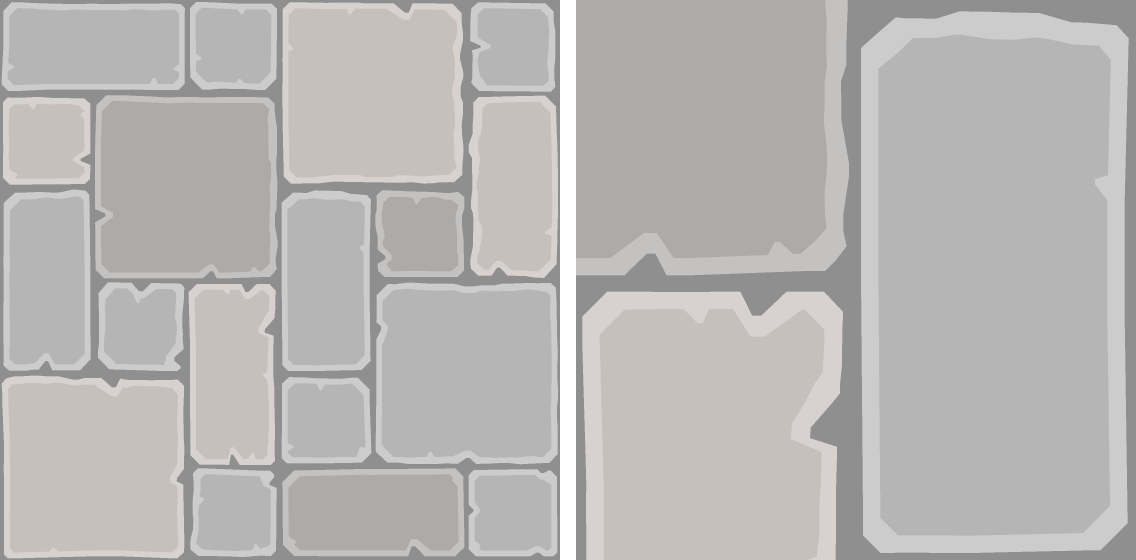
Left, the full canvas; right, a detail of the centre.
Reproduce this texture procedurally as a WebGL 2 fragment shader.

```glsl
#version 300 es
precision highp float;

uniform vec2 u_resolution;
out vec4 fragColor;

// Lengths are in grid cells
const float CELLS = 6.0;
const float INSET = 0.017;
const float SLANT = 0.026;
const float RIM = 0.062;
const float WEAR = 0.075;
const float CHIP_CHANCE = 0.33;
const float NICK_CHANCE = 0.45;
const int SAMPLES = 3;

const vec3 GROUT = vec3(0.56);
const vec3 GRAY_FACE = vec3(0.71);
const vec3 GRAY_RIM = vec3(0.80);
const vec3 PINK_FACE = vec3(0.776, 0.753, 0.741);
const vec3 PINK_RIM = vec3(0.843, 0.824, 0.816);
const vec3 BROWN_FACE = vec3(0.682, 0.667, 0.655);
const vec3 BROWN_RIM = vec3(0.765, 0.762, 0.758);

const int GRAY = 0;
const int PINK = 1;
const int BROWN = 2;

struct Stone {
    vec2 local;
    vec2 size;
    int tone;
    float seed;
};

float hash(float n) {
    return fract(sin(n * 127.1 + 3.7) * 43758.5453);
}

// Straight-segment noise with uneven knots
float jag(float t, float seed) {
    float i = floor(t) + seed;
    float f = clamp((fract(t) - 0.15) / (0.3 + 0.5 * hash(i + 0.43)), 0.0, 1.0);
    return mix(hash(i), hash(i + 1.0), f);
}

// Lopsided dent with a short flat bottom
float notch(float s, float width, float lean) {
    float reach = s < 0.0 ? -s / lean : s / (1.0 - lean);
    return clamp(1.25 * (1.0 - reach / width), 0.0, 1.0);
}

// Two panels of 3 x 6 cells, one upside down; most of each has half-turn symmetry
Stone findStone(vec2 p) {
    bool left = p.x < 3.0;
    p = left ? p : vec2(p.x - 3.0, CELLS - p.y);
    vec2 corner, size = vec2(1.0);
    int tone = GRAY;
    bool turned = p.y < 5.0 && (p.y > 3.0 || (p.y > 2.0 && p.x < 1.0));
    if (turned) p = vec2(3.0, 5.0) - p;

    if (p.y > 5.0) {
        bool wide = p.x < 2.0;
        corner = vec2(wide ? 0.0 : 2.0, 5.0);
        size.x = wide ? 2.0 : 1.0;
        tone = wide && !left ? BROWN : GRAY;
    } else if (p.x < 2.0 && p.y < 2.0) {
        corner = vec2(0.0);
        size = vec2(2.0);
        tone = !turned ? PINK : left ? BROWN : GRAY;
    } else if (p.x < 2.0) {
        corner = vec2(1.0, 2.0);
        tone = left ? GRAY : BROWN;
    } else if (p.y < 1.0) {
        corner = vec2(2.0, 0.0);
        tone = turned && left ? PINK : GRAY;
    } else {
        corner = vec2(2.0, 1.0);
        size.y = 2.0;
        tone = turned ? GRAY : PINK;
    }
    float seed = corner.x * 1.37 + corner.y * 4.19 + (turned ? 29.3 : 0.0) + (left ? 61.7 : 0.0);
    return Stone(p - corner, size, tone, seed);
}

// Depth lost along one side: x for the outline, y for the face
vec2 erode(float t, float len, float seed) {
    float wear = WEAR * pow(hash(seed + 0.7), 4.0);
    float base = INSET + SLANT * jag(t * 0.9, seed + 11.2);
    float rough = wear * jag(t * 5.0, seed + 31.6);
    float centre = len * mix(0.15, 0.85, hash(seed + 1.3));
    float depth = step(hash(seed + 2.1), CHIP_CHANCE) * mix(0.04, 0.12, hash(seed + 3.7));
    float width = mix(0.10, 0.22, hash(seed + 4.9));
    float lean = mix(0.2, 0.8, hash(seed + 5.3));
    float nickAt = len * mix(0.12, 0.88, hash(seed + 6.1));
    float nick = step(hash(seed + 7.9), NICK_CHANCE) * mix(0.03, 0.07, hash(seed + 8.3));
    float outer = base + rough + depth * notch(t - centre, width, lean);
    float inner = base + RIM + 0.6 * rough + wear * jag(t * 6.0, seed + 57.4)
        + 1.15 * depth * notch(t - centre, width * 1.5, lean)
        + nick * notch(t - nickAt, 0.09, 1.0 - lean);
    return vec2(outer, inner);
}

vec3 paving(vec2 p) {
    Stone s = findStone(p);
    vec4 gap = vec4(s.local, s.size - s.local);
    vec2 edge[4];
    for (int k = 0; k < 4; k++) {
        bool upright = k % 2 == 0;
        float t = upright ? s.local.y : s.local.x;
        float len = upright ? s.size.y : s.size.x;
        edge[k] = gap[k] - erode(t, len, s.seed + float(k) * 17.23);
    }

    // Sides joined by cut corners
    vec2 inside = vec2(1.0);
    for (int k = 0; k < 4; k++) {
        float cut = mix(0.04, 0.13, hash(s.seed + float(k) * 3.31 + 0.9));
        vec2 bevel = edge[k] + edge[(k + 1) % 4] - cut;
        inside = min(inside, min(edge[k], bevel));
    }
    vec3 face = s.tone == GRAY ? GRAY_FACE : s.tone == PINK ? PINK_FACE : BROWN_FACE;
    vec3 rim = s.tone == GRAY ? GRAY_RIM : s.tone == PINK ? PINK_RIM : BROWN_RIM;
    return inside.x < 0.0 ? GROUT : inside.y < 0.0 ? rim : face;
}

void main() {
    // Average of subpixel samples for smooth edges
    vec3 sum = vec3(0.0);
    for (int i = 0; i < SAMPLES * SAMPLES; i++) {
        vec2 offset = (vec2(i % SAMPLES, i / SAMPLES) + 0.5) / float(SAMPLES) - 0.5;
        sum += paving((gl_FragCoord.xy + offset) / u_resolution * CELLS);
    }
    fragColor = vec4(sum / float(SAMPLES * SAMPLES), 1.0);
}
```
